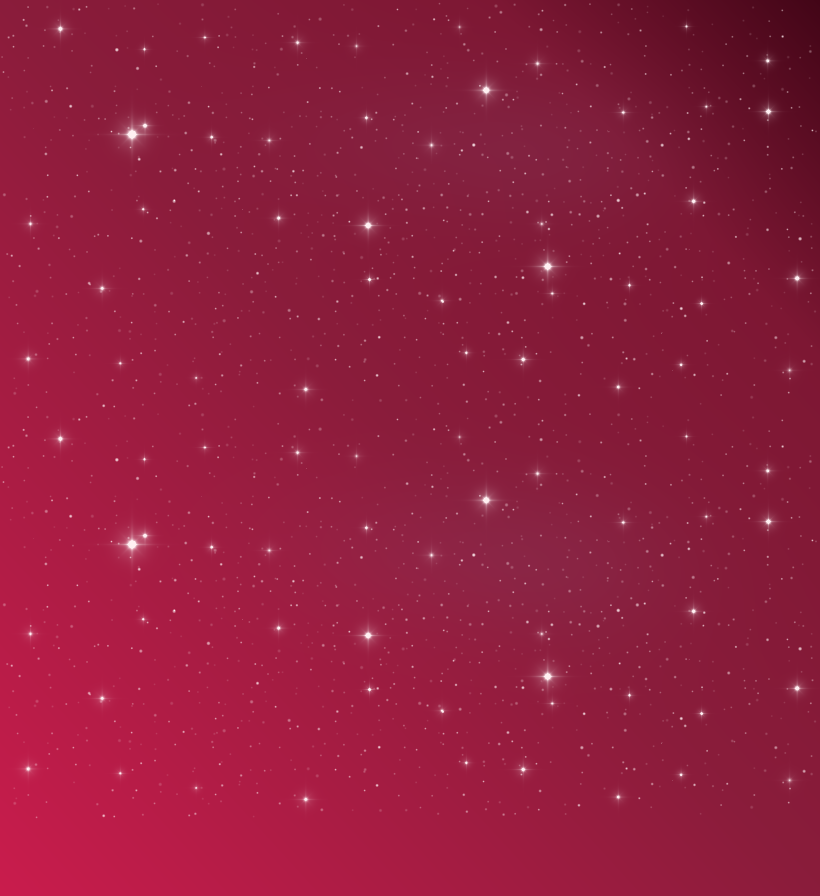
Write a Shadertoy shader that draws this background.

```glsl
#define CRIMSON vec3(0.79, 0.11, 0.30)
#define WINE vec3(0.54, 0.11, 0.23)
#define PLUM vec3(0.49, 0.09, 0.20)
#define SHADOW vec3(0.26, 0.02, 0.09)
#define HAZE vec3(0.55, 0.32, 0.47)
#define STARLIGHT vec3(1.0, 0.94, 0.95)
#define TILE_HEIGHT 0.5
#define FLARE_WEST vec2(0.161, 0.164)
#define FLARE_EAST vec2(0.668, 0.325)
#define FLARE_NORTH vec2(0.593, 0.110)
#define FLARE_CENTRE vec2(0.449, 0.275)

vec3 hash3(vec2 cell) {
    vec3 h = fract(cell.xyx * vec3(0.1031, 0.1030, 0.0973));
    h += dot(h, h.yxz + 33.33);
    return fract((h.xxy + h.yzz) * h.zyx);
}

// Diagonal sweep from the lower left to the upper right
vec3 backdrop(vec2 uv) {
    float t = 0.5 * (uv.x + uv.y);
    vec3 color = mix(CRIMSON, WINE, clamp(t / 0.5, 0.0, 1.0));
    color = mix(color, PLUM, clamp((t - 0.5) / 0.3, 0.0, 1.0));
    return mix(color, SHADOW, clamp((t - 0.8) / 0.2, 0.0, 1.0));
}

// Soft elliptical weight, 1 at its centre
float cloud(vec2 p, vec2 centre, vec2 radius) {
    vec2 q = (p - centre) / radius;
    return exp(-2.0 * dot(q, q));
}

// Bright core with a halo, four long rays and four short ones
float sparkle(vec2 q, float size) {
    vec2 a = abs(q) / size;
    vec2 b = abs(vec2(q.x + q.y, q.x - q.y)) * 0.7071 / size;
    float d2 = dot(a, a);
    float longRays = exp(-20.0 * a.y - 2.8 * a.x) + exp(-20.0 * a.x - 2.8 * a.y);
    float shortRays = exp(-20.0 * b.y - 5.5 * b.x) + exp(-20.0 * b.x - 5.5 * b.y);
    return exp(-45.0 * d2) + 0.7 * longRays + 0.45 * shortRays + 0.22 * exp(-3.0 * d2);
}

// One fine dot in some cells of a grid
float dust(vec2 p, float cellSize, float seed, float density, float pixel) {
    vec2 cell = floor(p / cellSize);
    vec3 place = hash3(cell + seed);
    vec3 look = hash3(cell + seed + 71.0);
    vec2 q = p - (cell + 0.15 + 0.7 * place.xy) * cellSize;
    float radius = mix(0.0007, 0.0018, pow(look.x, 4.0));
    float dot0 = 1.0 - smoothstep(radius - pixel, radius + pixel, length(q));
    return step(place.z, density) * dot0 * mix(0.15, 0.9, look.y * look.y);
}

// Small sparkles of mixed size and strength
float glints(vec2 p) {
    float cellSize = TILE_HEIGHT / 5.0;
    vec2 cell = floor(p / cellSize);
    vec3 place = hash3(cell + 19.0);
    vec3 look = hash3(cell + 47.0);
    vec2 q = p - (cell + 0.2 + 0.6 * place.xy) * cellSize;
    float size = mix(0.009, 0.018, look.x);
    return step(place.z, 0.8) * sparkle(q, size) * mix(0.3, 0.95, look.y);
}

void mainImage(out vec4 fragColor, in vec2 fragCoord) {
    vec2 uv = fragCoord / iResolution.xy;
    float pixel = 1.0 / iResolution.x;

    // Canvas widths measured down from the top edge, repeated by tile
    vec2 p = vec2(fragCoord.x, iResolution.y - fragCoord.y) * pixel;
    float inTiles = 1.0 - step(2.0 * TILE_HEIGHT, p.y);
    p.y = mod(p.y, TILE_HEIGHT);

    vec3 color = backdrop(uv);

    // Violet haze
    float haze = 0.12 * cloud(p, vec2(0.56, 0.17), vec2(0.30, 0.13));
    haze += 0.08 * cloud(p, vec2(0.70, 0.20), vec2(0.20, 0.13));
    color = mix(color, HAZE, haze * inTiles);

    // Star dust, denser through the middle of each tile
    float band = cloud(p, vec2(0.52, 0.27), vec2(0.55, 0.25));
    float light = dust(p, TILE_HEIGHT / 20.0, 3.0, 0.55 + 0.3 * band, pixel);
    light += dust(p, TILE_HEIGHT / 30.0, 113.0, 0.2 + 0.4 * band, pixel);

    // Sparkles and the leading flares
    light += glints(p);
    light += sparkle(p - FLARE_WEST, 0.032);
    light += sparkle(p - FLARE_EAST, 0.025);
    light += sparkle(p - FLARE_NORTH, 0.023);
    light += sparkle(p - FLARE_CENTRE, 0.021);

    color = mix(color, STARLIGHT, clamp(light, 0.0, 1.0) * inTiles);
    fragColor = vec4(color, 1.0);
}
```
